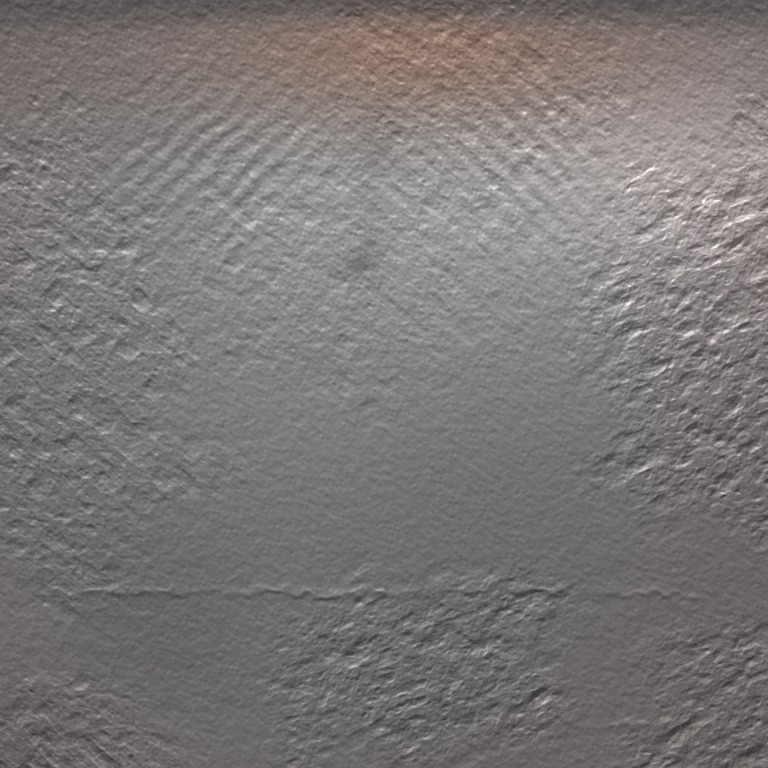
Reproduce this texture procedurally as a Shadertoy shader.

```glsl
// Dented grey metal sheet with a copper glow, diagonal ripples and rough hammered patches.
const vec3 WARM_GREY = vec3(1.035, 0.975, 0.97);
const vec3 COOL_GREY = vec3(0.995, 1.0, 0.998);
const vec3 COPPER = vec3(0.575, 0.465, 0.415);
const vec3 TOP_SHADOW = vec3(0.35, 0.335, 0.335);
const vec2 LIGHT_DIR = vec2(-0.30, 0.95);
const float LIGHT_STEP = 0.0026;
const float RELIEF = 2.2;
const float ROUGH_HEIGHT = 0.82;
const float GRAIN_HEIGHT = 0.066;
const float RIPPLE_LENGTH = 0.025;

float hash(vec2 p) {
    vec3 q = fract(vec3(p.xyx) * 0.1031);
    q += dot(q, q.yzx + 33.33);
    return fract((q.x + q.y) * q.z);
}

float noise(vec2 p) {
    vec2 i = floor(p), f = fract(p);
    f = f * f * f * (f * (f * 6.0 - 15.0) + 10.0);
    return mix(mix(hash(i), hash(i + vec2(1, 0)), f.x),
               mix(hash(i + vec2(0, 1)), hash(i + vec2(1, 1)), f.x), f.y);
}

// Layered noise whose folds make sharp creases.
float creases(vec2 p) {
    float sum = 0.0, amp = 0.5;
    for (int i = 0; i < 4; i++) {
        float n = noise(p);
        sum += amp * mix(n, 1.0 - abs(2.0 * n - 1.0), 0.4);
        p = mat2(0.95, 0.31, -0.31, 0.95) * p * 1.87 + 7.3;
        amp *= 0.55;
    }
    return sum;
}

vec2 rotate(vec2 p, float a) {
    float c = cos(a), s = sin(a);
    return vec2(c * p.x + s * p.y, c * p.y - s * p.x);
}

// Soft elliptical spot: one at the centre, fading with distance.
float spot(vec2 p, vec2 centre, vec2 radius) {
    vec2 d = (p - centre) / radius;
    return exp(-dot(d, d));
}

// Elliptical patch with a soft ragged rim.
float patchMask(vec2 p, vec2 centre, vec2 radius, float rag) {
    return 1.0 - smoothstep(0.45, 1.2, length((p - centre) / radius) + rag);
}

float roughness(vec2 p) {
    float rag = 0.5 * (noise(p * 13.0) - 0.5);
    float r = mix(0.10, 0.22, smoothstep(0.42, 0.72, p.y));
    r = max(r, 0.78 * patchMask(p, vec2(0.06, 0.53), vec2(0.27, 0.38), rag));
    r = max(r, patchMask(p, vec2(0.98, 0.58), vec2(0.29, 0.34), rag));
    r = max(r, 0.92 * patchMask(p, vec2(0.55, 0.13), vec2(0.26, 0.16), rag));
    r = max(r, 0.85 * patchMask(p, vec2(0.06, 0.02), vec2(0.22, 0.15), rag));
    r = max(r, 0.85 * patchMask(p, vec2(0.99, 0.06), vec2(0.22, 0.17), rag));
    r = max(r, 0.45 * patchMask(p, vec2(0.44, 0.66), vec2(0.36, 0.24), rag));
    r = max(r, 0.58 * patchMask(p, vec2(0.65, 0.89), vec2(0.27, 0.21), rag));
    return r * (1.0 - 0.5 * spot(p, vec2(0.48, 0.34), vec2(0.25, 0.13)));
}

// Ragged horizontal weld ridge with a wavering line.
float ridge(vec2 p, float y, float x0, float x1) {
    float waver = 0.010 * (noise(p.xx * vec2(14.0, 9.0)) - 0.5) + 0.010 * (noise(p * 75.0) - 0.5);
    float line = (p.y - y - waver) / 0.0055;
    float span = smoothstep(x0, x0 + 0.12, p.x) * (1.0 - smoothstep(x1 - 0.12, x1, p.x));
    return exp(-line * line) * span * (0.25 + noise(p * vec2(32.0, 12.0)));
}

float height(vec2 p, float rough) {
    // Creases rise to the right in the right and lower patches, and fall elsewhere.
    float right = smoothstep(0.68, 0.76, p.x) * (1.0 - smoothstep(0.76, 0.84, p.y));
    float lower = smoothstep(0.28, 0.36, p.x) * (1.0 - smoothstep(0.25, 0.35, p.y));
    vec2 stretch = vec2(34.0, 52.0);
    float falling = creases(rotate(p, -0.72) * stretch);
    float rising = creases(rotate(p, 0.55) * stretch + 31.0);
    float h = ROUGH_HEIGHT * rough * mix(falling, rising, max(right, lower));
    // Two fans of diagonal ripples.
    vec2 q = p + 0.010 * vec2(noise(p * 21.0), noise(p * 21.0 + 40.0));
    float k = 6.2832 / RIPPLE_LENGTH;
    h += 0.050 * spot(p, vec2(0.28, 0.79), vec2(0.17, 0.10)) * sin(k * dot(q, vec2(-0.66, 0.75)));
    h += 0.080 * spot(p, vec2(0.68, 0.80), vec2(0.09, 0.12)) * sin(k * dot(q, vec2(0.72, 0.69)));
    h += 0.10 * ridge(p, 0.229, 0.02, 0.95) + 0.09 * ridge(p, 0.057, 0.66, 0.99);
    float fine = noise(rotate(p, -0.6) * vec2(105.0, 160.0)) + 0.7 * noise(rotate(p, 0.5) * 235.0);
    return h + GRAIN_HEIGHT * fine * (0.7 + 0.3 * smoothstep(0.4, 0.7, p.y));
}

vec3 sheetColour(vec2 p) {
    // Broad reflection, strongest below the top and toward the right.
    float across = exp(-pow((p.x - 0.58) / 0.56, 2.0));
    float up = exp(-pow((p.y - 0.75) / (p.y < 0.75 ? 0.27 : 0.20), 2.0));
    float light = 0.400 + 0.185 * up * across;
    light += 0.10 * spot(p, vec2(0.88, 0.79), vec2(0.19, 0.13));
    light += 0.03 * spot(p, vec2(0.35, 0.48), vec2(0.30, 0.30)) + 0.03 * (noise(p * 5.0) - 0.5);
    // Small stains near the middle.
    light -= 0.10 * spot(p, vec2(0.467, 0.658), vec2(0.025, 0.020));
    light -= 0.05 * spot(p, vec2(0.485, 0.71), vec2(0.015, 0.05));
    light -= 0.06 * spot(p, vec2(0.495, 0.815), vec2(0.035, 0.035));
    float warmth = smoothstep(0.25, 0.65, length(p - vec2(0.42, 0.46)));
    vec3 col = light * mix(COOL_GREY, WARM_GREY, warmth);
    float glow = 0.8 * spot(p, vec2(0.55, 0.945), vec2(0.26, 0.10));
    col = mix(col, COPPER, glow + 0.12 * spot(p, vec2(0.50, 0.92), vec2(0.55, 0.07)));
    return mix(col, TOP_SHADOW, 0.85 * smoothstep(0.955, 1.005, p.y + 0.02 * abs(p.x - 0.5)));
}

void mainImage(out vec4 fragColor, in vec2 fragCoord) {
    vec2 p = fragCoord / iResolution.xy;
    float rough = roughness(p);
    // Directional relief with brighter glints on steep lit faces.
    float slope = height(p, rough) - height(p + LIGHT_DIR * LIGHT_STEP, rough);
    float shade = clamp(RELIEF * slope, -0.20, 0.30);
    shade += 1.4 * max(shade, 0.0) * max(shade, 0.0);
    vec3 col = sheetColour(p);
    fragColor = vec4(clamp(col + shade * (0.35 + 1.1 * col), 0.0, 1.0), 1.0);
}
```
